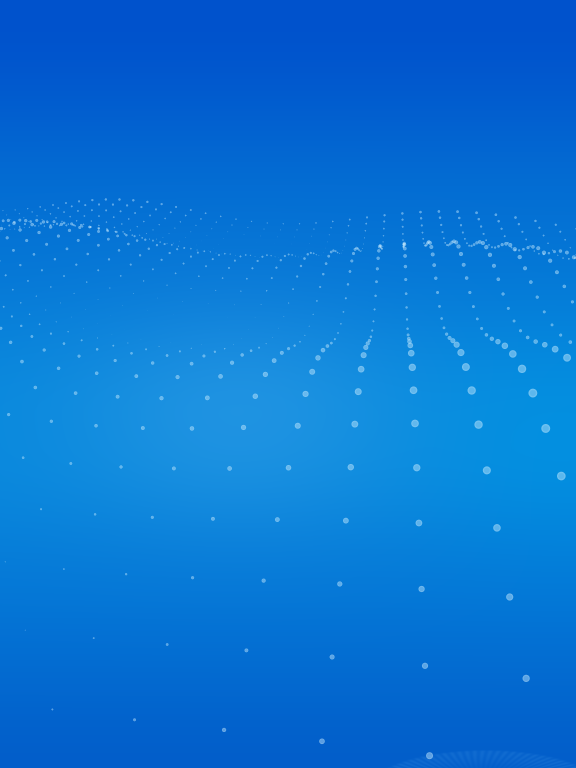
Reproduce this background procedurally as a Shadertoy shader.

```glsl
// Blue vertical gradient with soft glows and a receding sheet of pale dots.
// The dots lie on a grid rippled by two crossed sine waves; each grid row is
// projected in perspective and the nearest dot is found by inverting x.

// Vertical backdrop with two soft glows; p is in canvas heights
vec3 backdrop(vec2 p) {
    vec3 col = mix(vec3(0.006, 0.365, 0.79), vec3(0.015, 0.455, 0.835), smoothstep(-0.02, 0.24, p.y));
    col = mix(col, vec3(0.035, 0.535, 0.865), smoothstep(0.16, 0.42, p.y));
    col = mix(col, vec3(0.015, 0.445, 0.83), smoothstep(0.46, 0.74, p.y));
    col = mix(col, vec3(0.0, 0.32, 0.80), smoothstep(0.68, 0.99, p.y));

    vec2 paleOffset = (p - vec2(0.31, 0.465)) / vec2(0.21, 0.15);
    col += vec3(0.085, 0.04, 0.018) * exp(-dot(paleOffset, paleOffset));
    vec2 cyanOffset = (p - vec2(0.74, 0.42)) / vec2(0.20, 0.16);
    col += vec3(-0.025, 0.025, 0.012) * exp(-dot(cyanOffset, cyanOffset));
    return col;
}

// Opacity of the rippled dot sheet
float dotSheet(vec2 p, float pixel) {
    float cover = 0.0;
    for (int k = -2; k <= 31; k++) {
        float row = float(k);
        float rowDepth = 1.0 + 0.14 * row;

        // Invert the perspective to find the closest column in this row
        float rowStart = 0.5534 + 0.0724 * row;
        float column = round((p.x * rowDepth - rowStart) / (0.1027 + 0.0423 * p.x));
        float depth = rowDepth - 0.0423 * column;

        // Crossed waves set both the height and the size of a dot
        float rowWave = cos(0.47 * (row - 6.0));
        float columnWave = sin(0.3 * (column + 2.2));
        float drop = 0.68 - 0.0651 * rowWave - 0.0677 * columnWave;
        vec2 center = vec2((rowStart + 0.1027 * column) / depth, 0.8333 - drop / depth);
        float radius = 0.0024 * (2.0 + rowWave + columnWave) / depth;

        // Translucent disc with a slightly brighter rim
        float d = length(p - center);
        float disc = clamp((radius - d) / pixel + 0.5, 0.0, 1.0);
        float rim = smoothstep(0.5, 0.9, d / max(radius, pixel));
        float alpha = disc * min(1.0, 1.5 * radius / pixel) * (0.44 + 0.1 * rim);
        cover = 1.0 - (1.0 - cover) * (1.0 - alpha);
    }
    return cover;
}

// Faint ribbed dome rising past the lower edge
float ribbedDome(vec2 p) {
    vec2 q = (p - vec2(0.632, -0.027)) / vec2(0.15, 0.05);
    float r = length(q);
    float ribs = 0.5 + 0.5 * sin(90.0 * atan(q.y, q.x) + 9.0 * r);
    float shell = smoothstep(1.03, 0.96, r) * smoothstep(0.35, 0.95, r);
    return shell * (0.05 + 0.09 * ribs);
}

void mainImage(out vec4 fragColor, in vec2 fragCoord) {
    vec2 p = fragCoord / iResolution.y;
    vec3 col = backdrop(p);
    col = mix(col, vec3(0.40, 0.72, 0.96), ribbedDome(p));
    col = mix(col, vec3(0.80, 0.93, 1.0), dotSheet(p, 1.0 / iResolution.y));
    fragColor = vec4(col, 1.0);
}
```
